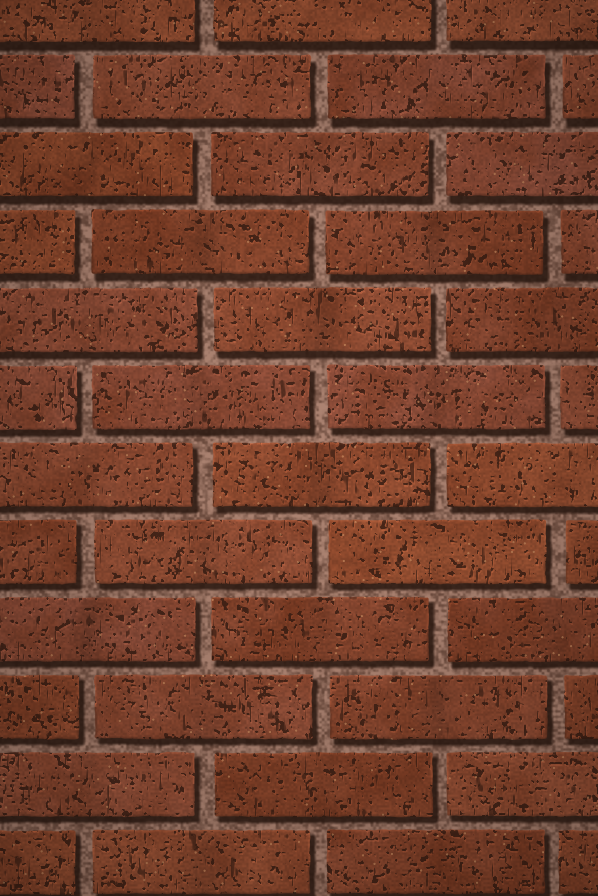
This texture is drawn by a WebGL 2 fragment shader. Its source:

```glsl
#version 300 es
precision highp float;
// Running-bond wall of pitted red brick with recessed, side-lit mortar.

uniform vec2 u_resolution;
out vec4 fragColor;

// Lengths are fractions of the canvas height, y runs downwards.
const vec2 PITCH = vec2(0.2617, 0.0865);
const vec2 BRICK_HALF = vec2(0.1213, 0.0355);
const float FIRST_BED = 0.0540;      // centre of the topmost bed joint
const float JOINT_EVEN = 0.2275;     // head joint position, even courses
const float JOINT_ODD = 0.0950;      // head joint position, odd courses
const float CORNER = 0.0022;
const float EDGE_WEAR = 0.0022;
const vec2 PLACE_JITTER = vec2(0.0045, 0.0014);

const vec3 BRICK_DEEP = vec3(0.430, 0.205, 0.120);
const vec3 BRICK_WARM = vec3(0.560, 0.295, 0.180);
const vec3 BRICK_ROSE = vec3(0.520, 0.285, 0.215);
const vec3 PIT = vec3(0.190, 0.100, 0.065);
const vec3 SPECK = vec3(0.720, 0.500, 0.340);
const vec3 MORTAR_DARK = vec3(0.390, 0.270, 0.220);
const vec3 MORTAR_LIGHT = vec3(0.630, 0.480, 0.415);
const vec3 SHADOW = vec3(0.165, 0.095, 0.065);

float hash(vec2 p) {
    return fract(sin(dot(p, vec2(127.1, 311.7))) * 43758.5);
}

float noise(vec2 p) {
    vec2 i = floor(p), f = fract(p);
    f = f * f * (3.0 - 2.0 * f);
    float a = mix(hash(i), hash(i + vec2(1, 0)), f.x);
    float b = mix(hash(i + vec2(0, 1)), hash(i + vec2(1, 1)), f.x);
    return mix(a, b, f.y);
}

float fbm(vec2 p) {
    float sum = 0.0, amp = 0.5;
    for (int i = 0; i < 4; i++) {
        sum += amp * noise(p);
        p = p * 2.03 + 17.3;
        amp *= 0.5;
    }
    return sum;
}

// Signed distance to the nearest brick; also its id and local position.
float brickDistance(vec2 p, out vec2 id, out vec2 local) {
    float row = floor((p.y - FIRST_BED) / PITCH.y) + 1.0;
    float start = mod(row, 2.0) < 0.5 ? JOINT_EVEN : JOINT_ODD;
    start += (hash(vec2(row, 4.7)) - 0.5) * PLACE_JITTER.x;
    id = vec2(floor((p.x - start) / PITCH.x), row);
    vec2 centre = vec2(start, FIRST_BED - PITCH.y) + (id + 0.5) * PITCH;
    vec2 nudge = vec2(hash(id + 2.3), hash(id + 8.1)) - 0.5;
    local = p - centre - nudge * PLACE_JITTER;
    vec2 q = abs(local) - BRICK_HALF + CORNER;
    float d = length(max(q, 0.0)) + min(max(q.x, q.y), 0.0) - CORNER;
    float wear = 0.6 * noise(p * 75.0) + 0.4 * noise(p * 230.0) - 0.5;
    return d + wear * EDGE_WEAR;
}

// Wire-cut texture: small holes plus short upright drag marks.
float pits(vec2 p, float density) {
    float holes = 0.6 * noise(p * vec2(210.0, 250.0)) + 0.4 * noise(p * vec2(430.0, 350.0) + 31.0);
    float drags = noise(p * vec2(340.0, 75.0) + 57.0);
    float h = smoothstep(0.65, 0.74, holes + density);
    return max(h, 0.8 * smoothstep(0.84, 0.94, drags + density));
}

// Sparse pale grains of sand.
float specks(vec2 p) {
    vec2 cell = floor(p * 95.0), f = fract(p * 95.0);
    vec2 c = 0.25 + 0.5 * vec2(hash(cell + 3.1), hash(cell + 9.4));
    float present = step(0.90, hash(cell + 5.5));
    return present * (1.0 - smoothstep(0.06, 0.17, length(f - c)));
}

vec3 brickColour(vec2 p, vec2 id, vec2 local) {
    vec3 col = mix(BRICK_WARM, BRICK_ROSE, hash(id + 6.2));
    float tone = 0.35 + 0.45 * hash(id + 1.9) + 1.3 * (fbm(p * 24.0) - 0.47);
    col = mix(BRICK_DEEP, col, clamp(tone, 0.0, 1.0));
    // Handling smudge down the middle of some bricks.
    float smudge = exp(-pow(local.x / 0.018, 2.0)) * hash(id + 4.4);
    col *= 1.0 - 0.25 * smudge * fbm(p * vec2(60.0, 18.0));
    col *= 0.90 + 0.20 * noise(p * 420.0);
    // Pits, with the lower rim of each catching light.
    float density = 0.16 * (fbm(p * 16.0 + 40.0) - 0.47);
    float hole = pits(p, density);
    float rim = pits(p - vec2(0.0008, 0.0020), density) * (1.0 - hole);
    col *= 1.0 + 0.16 * rim;
    col = mix(col, PIT, 0.80 * hole);
    return mix(col, SPECK, 0.7 * specks(p));
}

vec3 mortarColour(vec2 p) {
    float grain = 0.5 * noise(p * 330.0) + 0.5 * fbm(p * 90.0);
    vec3 col = mix(MORTAR_DARK, MORTAR_LIGHT, smoothstep(0.15, 0.75, grain));
    // Light from the upper left: bricks above shade the joint, more so higher up.
    float reach = mix(0.0095, 0.0062, smoothstep(0.0, 0.7, p.y));
    vec2 id, local;
    float d = brickDistance(p - vec2(0.0050, reach), id, local);
    float shade = 1.0 - smoothstep(-0.0015, 0.0035, d);
    return mix(col, SHADOW, 0.88 * shade);
}

void main() {
    vec2 p = gl_FragCoord.xy / u_resolution.y;
    p.y = 1.0 - p.y;
    float pixel = 1.0 / u_resolution.y;
    vec2 id, local;
    float d = brickDistance(p, id, local);
    float face = 1.0 - smoothstep(-0.8 * pixel, 0.8 * pixel, d);

    // Upper arris catches light, lower arris falls away.
    vec3 brick = brickColour(p, id, local);
    float arris = smoothstep(-0.0035, 0.0, d);
    brick *= 1.0 - 0.18 * arris * sign(local.y);
    vec3 col = mix(mortarColour(p), brick, face);

    // Soft falloff towards the corners.
    vec2 c = gl_FragCoord.xy / u_resolution - vec2(0.52, 0.53);
    col *= 1.07 - 0.55 * dot(c, c);
    fragColor = vec4(clamp(col, 0.0, 1.0), 1.0);
}
```
